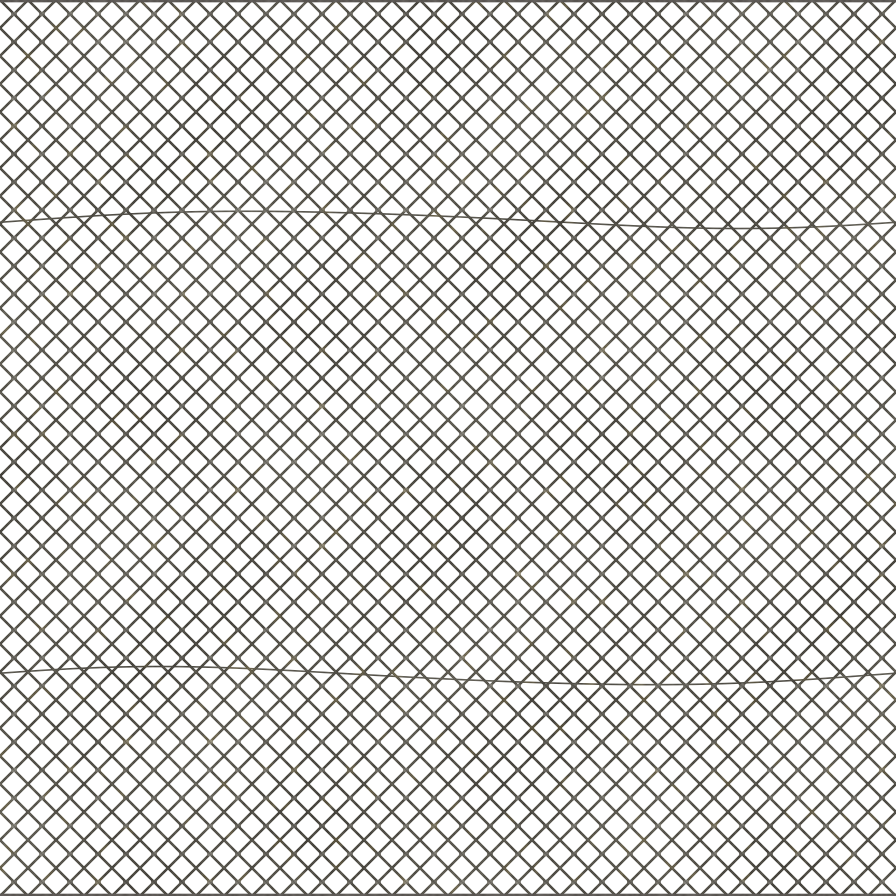
This pattern is drawn by a Shadertoy shader. Its source:

```glsl
float hash(vec2 p) {
    return fract(sin(dot(p, vec2(127.1, 311.7))) * 43758.5);
}

// Distance to the nearest scattered feature point
float cellular(vec2 p) {
    vec2 cell = floor(p), f = fract(p);
    float nearest = 2.0;
    for (int y = -1; y <= 1; y++) {
        for (int x = -1; x <= 1; x++) {
            vec2 o = vec2(x, y);
            vec2 jitter = vec2(hash(cell + o), hash(cell + o + 57.0));
            nearest = min(nearest, length(o + jitter - f));
        }
    }
    return nearest;
}

float coverage(float dist, float pixel) {
    return clamp(0.5 - dist / pixel, 0.0, 1.0);
}

// Distance to the nearest integer
float toLine(float x) {
    return abs(fract(x + 0.5) - 0.5);
}

// Slack horizontal wire: signed distance with slope correction
float slackWire(vec2 uv, float height, float amplitude, float phase) {
    float a = 6.2832 * uv.x;
    float y = height + amplitude * sin(a + phase) + 0.001 * sin(2.0 * a);
    return abs(uv.y - y) - 0.0009;
}

void mainImage(out vec4 fragColor, in vec2 fragCoord) {
    vec2 uv = fragCoord / iResolution.xy;
    float pixel = 1.0 / iResolution.y;
    vec2 p = uv * 32.0;
    float cellPixel = 32.0 * pixel;

    // Weathered metal: broad tone, fine grain and sparse warm stains
    float broad = 0.5 + 0.25 * sin(p.x * 0.83 + 2.0 * sin(p.y * 0.37))
                      + 0.25 * sin(p.y * 0.71 - p.x * 0.29);
    float grain = cellular(p * 5.0);
    vec3 metal = mix(vec3(0.24, 0.23, 0.205), vec3(0.40, 0.39, 0.35),
                     0.45 * broad + 0.55 * grain);
    float stain = 1.0 - smoothstep(0.08, 0.22, cellular(p * 0.7));
    metal += stain * vec3(0.06, 0.045, 0.0);

    vec3 color = vec3(1.0);

    // Slack wires threaded through the mesh
    float slack = min(slackWire(uv, 0.7552, 0.0095, -0.35),
                      slackWire(uv, 0.2454, 0.0100, 0.33));
    color = mix(color, metal + 0.03, coverage(slack, pixel));

    // Diagonal wires, with the upper one alternating by crossing
    float rising = toLine(p.x - p.y) * 0.7071;
    float falling = toLine(p.x + p.y) * 0.7071;
    float turn = step(0.25, toLine(p.x));
    float under = mix(rising, falling, turn);
    float over = mix(falling, rising, turn);
    vec3 underTone = metal * (1.08 - 3.5 * under);
    vec3 overTone = metal * (1.12 - 3.5 * over);
    color = mix(color, underTone, coverage(under - 0.043, cellPixel));
    color = mix(color, overTone, coverage(over - 0.043, cellPixel));

    // Bent knots at the cell centres
    vec2 cell = floor(p);
    vec2 q = fract(p) - 0.5;
    float tilt = 0.25 + 0.3 * (hash(cell) - 0.5);
    q = mat2(cos(tilt), -sin(tilt), sin(tilt), cos(tilt)) * q;
    vec2 corner = abs(q) - vec2(0.055, 0.02);
    float knot = length(max(corner, 0.0)) - 0.048;
    vec3 knotTone = metal + 0.08 + 0.10 * hash(cell + 19.0);
    knotTone *= 0.82 + 0.18 * smoothstep(0.0, 0.04, abs(q.x + q.y));
    color = mix(color, knotTone, coverage(knot, cellPixel));

    // Straight rails along the top and bottom
    float rail = min(uv.y, 1.0 - uv.y) - 0.0026;
    vec3 railTone = vec3(0.37, 0.355, 0.34) + 0.08 * (grain - 0.5);
    color = mix(color, railTone, coverage(rail, pixel));

    fragColor = vec4(color, 1.0);
}
```
